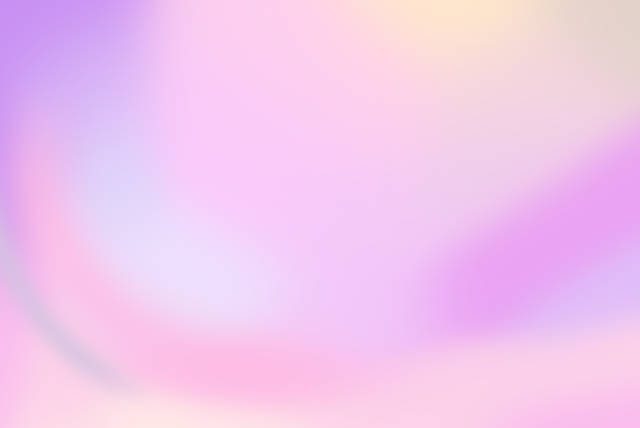
A WebGL 1 fragment shader for this background:

```glsl
precision highp float;
// Soft pastel backdrop: blended colour glows with curved bands sweeping the lower left.
uniform vec2 u_resolution;

const vec3 VIOLET   = vec3(0.78, 0.56, 0.95);
const vec3 LAVENDER = vec3(0.85, 0.72, 0.965);
const vec3 ICE      = vec3(0.87, 0.84, 0.98);
const vec3 PEARL    = vec3(0.93, 0.88, 0.99);
const vec3 PINK     = vec3(0.995, 0.81, 0.935);
const vec3 ORCHID   = vec3(0.98, 0.79, 0.985);
const vec3 LILAC    = vec3(0.95, 0.785, 0.975);
const vec3 MAGENTA  = vec3(0.915, 0.635, 0.95);
const vec3 MAUVE    = vec3(0.938, 0.80, 0.93);
const vec3 SKY      = vec3(0.87, 0.75, 0.975);
const vec3 BUTTER   = vec3(1.0, 0.91, 0.79);
const vec3 SAND     = vec3(0.885, 0.82, 0.79);
const vec3 PEACH    = vec3(0.953, 0.83, 0.88);
const vec3 BLUSH    = vec3(0.988, 0.82, 0.912);
const vec3 CREAM    = vec3(0.996, 0.91, 0.905);
const vec3 ROSE     = vec3(0.995, 0.735, 0.895);
const vec3 CANDY    = vec3(0.98, 0.74, 0.93);
const vec3 MIST     = vec3(0.83, 0.77, 0.88);

float bell(float x) {
  return exp(-x * x);
}

// Elliptical glow: weighted colour in rgb, weight in a.
vec4 glow(vec2 p, vec2 centre, vec2 radii, float tilt, vec3 colour) {
  vec2 d = p - centre;
  float c = cos(tilt), s = sin(tilt);
  vec2 q = vec2(c * d.x + s * d.y, c * d.y - s * d.x) / radii;
  return vec4(colour, 1.0) * exp(-dot(q, q));
}

// Soft ring segment, fading out between two cosines away from its heading.
float arcBand(vec2 q, float radius, float width, vec2 heading, vec2 fade) {
  float r = length(q);
  float facing = dot(q, normalize(heading)) / max(r, 0.001);
  return bell((r - radius) / width) * smoothstep(fade.x, fade.y, facing);
}

vec3 upperGlows(vec2 p, out float weight) {
  vec4 sum = vec4(LILAC, 1.0) * 0.002;
  // Violet corner and left edge
  sum += glow(p, vec2(0.05, 0.99), vec2(0.22, 0.20), 0.0, VIOLET);
  sum += glow(p, vec2(-0.02, 0.60), vec2(0.07, 0.20), 0.0, VIOLET);
  sum += glow(p, vec2(0.20, 0.78), vec2(0.15), 0.0, LAVENDER);
  // Pink centre
  sum += glow(p, vec2(0.60, 0.90), vec2(0.20), 0.0, PINK);
  sum += glow(p, vec2(0.48, 0.73), vec2(0.15), 0.0, ORCHID);
  sum += glow(p, vec2(0.63, 0.60), vec2(0.17), 0.0, ORCHID);
  sum += glow(p, vec2(0.85, 0.76), vec2(0.18), 0.0, PINK);
  // Warm top right
  sum += glow(p, vec2(1.04, 1.00), vec2(0.22, 0.17), 0.0, BUTTER);
  sum += glow(p, vec2(1.46, 1.00), vec2(0.18, 0.16), 0.0, SAND);
  sum += glow(p, vec2(1.20, 0.78), vec2(0.20, 0.14), 0.2, PEACH);
  weight = sum.a;
  return sum.rgb;
}

vec3 lowerGlows(vec2 p, out float weight) {
  vec4 sum = vec4(0.0);
  // Pale blue hollow
  sum += glow(p, vec2(0.28, 0.60), vec2(0.09, 0.15), 0.2, ICE);
  sum += glow(p, vec2(0.46, 0.35), vec2(0.20, 0.13), -0.5, PEARL);
  // Purple sweep on the right
  sum += glow(p, vec2(0.84, 0.47), vec2(0.17), 0.0, LILAC);
  sum += glow(p, vec2(1.13, 0.60), vec2(0.20, 0.11), 0.45, MAUVE);
  sum += glow(p, vec2(1.32, 0.45), vec2(0.34, 0.11), 0.53, MAGENTA);
  sum += glow(p, vec2(1.46, 0.33), vec2(0.20, 0.08), 0.45, SKY);
  sum += glow(p, vec2(0.82, 0.25), vec2(0.16, 0.09), 0.0, LILAC);
  // Warm floor
  sum += glow(p, vec2(0.65, 0.12), vec2(0.22, 0.07), 0.0, ROSE);
  sum += glow(p, vec2(1.08, 0.11), vec2(0.24, 0.07), 0.1, BLUSH);
  sum += glow(p, vec2(1.42, 0.16), vec2(0.18, 0.08), 0.25, BLUSH);
  sum += glow(p, vec2(1.45, -0.01), vec2(0.22, 0.10), 0.0, CANDY);
  sum += glow(p, vec2(0.42, -0.01), vec2(0.30, 0.08), 0.0, CREAM);
  sum += glow(p, vec2(0.92, -0.01), vec2(0.20, 0.08), 0.0, BLUSH);
  sum += glow(p, vec2(-0.02, 0.20), vec2(0.08, 0.22), 0.0, CANDY);
  sum += glow(p, vec2(0.14, 0.08), vec2(0.09, 0.12), 0.6, BLUSH);
  weight = sum.a;
  return sum.rgb;
}

void main() {
  // Height spans 0..1 and width 0..1.5.
  vec2 p = gl_FragCoord.xy / u_resolution * vec2(1.5, 1.0);

  // Weighted average of all glows
  float upperWeight, lowerWeight;
  vec3 colour = upperGlows(p, upperWeight) + lowerGlows(p, lowerWeight);
  colour /= upperWeight + lowerWeight;

  // Concentric bands: rose inside, thin mist outside
  vec2 q = p - vec2(0.58, 0.65);
  float rose = arcBand(q, 0.497, 0.085, vec2(-0.64, -0.77), vec2(0.3, 0.85));
  float mist = arcBand(q, 0.622, 0.036, vec2(-0.82, -0.57), vec2(0.8, 0.97));
  colour = mix(colour, ROSE, 0.8 * rose);
  colour = mix(colour, MIST, 0.75 * mist);

  gl_FragColor = vec4(colour, 1.0);
}
```
